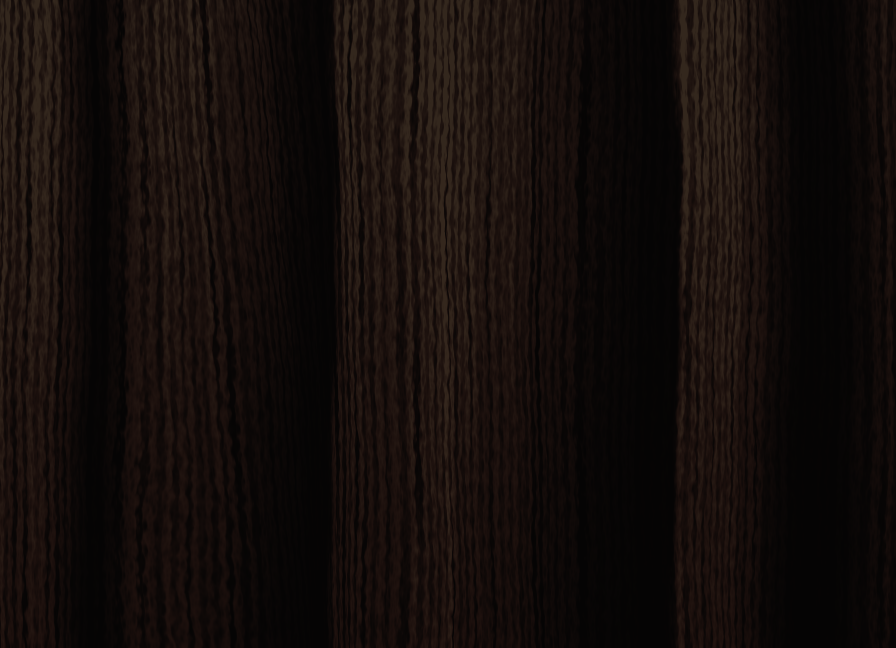
Give the GLSL for this texture, as a WebGL 1 fragment shader.

```glsl
precision highp float;
uniform vec2 u_resolution;

float hash(vec2 p) {
  return fract(sin(dot(p, vec2(127.1, 311.7))) * 43758.5);
}

// Distance to the nearest scattered point
float cellular(vec2 p) {
  vec2 cell = floor(p);
  float nearest = 2.0;
  for (int j = -1; j <= 1; j++) {
    for (int i = -1; i <= 1; i++) {
      vec2 c = cell + vec2(float(i), float(j));
      vec2 point = c + vec2(hash(c), hash(c + 37.2));
      nearest = min(nearest, length(p - point));
    }
  }
  return nearest;
}

// Rises from a to b, falls from c to d
float band(float x, float a, float b, float c, float d) {
  return smoothstep(a, b, x) * (1.0 - smoothstep(c, d, x));
}

// Slow bending of the fibres, with one leaning board
float bendFibres(vec2 uv) {
  float x = uv.x;
  x += 0.0035 * sin(uv.y * 5.0 + uv.x * 9.0) + 0.0012 * sin(uv.y * 17.0 + uv.x * 31.0);
  x += 0.0004 * sin(uv.y * 71.0 + uv.x * 160.0);
  return x - 0.055 * band(uv.x, 0.12, 0.30, 0.34, 0.40) * (1.0 - uv.y);
}

// Light and dark boards across the width, dimmer towards the bottom
float boardLight(vec2 uv) {
  float x = uv.x + 0.004 * sin(uv.y * 6.0 + 1.0) + 0.0015 * sin(uv.y * 23.0);
  float light = 0.09;
  light += 0.72 * band(x, -0.2, -0.1, 0.05, 0.11);
  light += 0.60 * band(x, 0.10, 0.17, 0.20, 0.37);
  light += 0.66 * band(x, 0.366, 0.380, 0.50, 0.74);
  light += 0.26 * band(x, 0.45, 0.49, 0.50, 0.54);
  light += 0.82 * band(x, 0.750, 0.764, 0.79, 0.90);
  light += 0.32 * band(x, 0.93, 0.99, 1.1, 1.2);
  return light * mix(0.52, 1.12, smoothstep(-0.1, 1.1, uv.y));
}

// Uneven dark growth lines with ragged edges
float growthLines(float x, float y) {
  float ragged = cellular(vec2(x * 210.0, y * 42.0)) - 0.5;
  float phase = x * 92.0 + 0.9 * sin(x * 23.0) + 0.5 * sin(x * 61.0 + 1.0) + 0.38 * ragged;
  float id = floor(phase);
  float fromLine = abs(fract(phase) - 0.5);
  float width = mix(0.08, 0.24, hash(vec2(id, 3.0)));
  float depth = mix(0.45, 0.85, hash(vec2(id, 8.0)));
  depth *= 0.85 + 0.15 * sin(y * 11.0 + id * 2.4);
  return 1.0 - depth * (1.0 - smoothstep(width - 0.08, width + 0.2, fromLine));
}

void main() {
  vec2 uv = gl_FragCoord.xy / u_resolution;
  float x = bendFibres(uv);

  // Broad streaks, growth lines, short pores and fine fibres
  float streaks = 1.0 + 0.10 * sin(x * 143.0 + 2.0 * sin(x * 37.0)) + 0.07 * sin(x * 331.0);
  float pores = smoothstep(0.08, 0.42, cellular(vec2(x * 170.0, uv.y * 26.0)));
  float fibres = cellular(vec2(x * 390.0, uv.y * 85.0));
  float grain = growthLines(x, uv.y) * streaks;
  grain *= mix(0.70, 1.06, pores) * (0.84 + 0.36 * fibres);

  float tone = boardLight(uv) * grain;

  // Near black, red brown, then greyed brown
  vec3 black = vec3(0.018, 0.015, 0.015);
  vec3 redBrown = vec3(0.110, 0.060, 0.048);
  vec3 greyBrown = vec3(0.205, 0.148, 0.110);
  vec3 color = mix(black, redBrown, smoothstep(0.0, 0.48, tone));
  color = mix(color, greyBrown, smoothstep(0.36, 1.0, tone));
  color += vec3(-0.004, 0.006, 0.005) * uv.y * smoothstep(0.1, 0.5, tone);

  gl_FragColor = vec4(color, 1.0);
}
```
